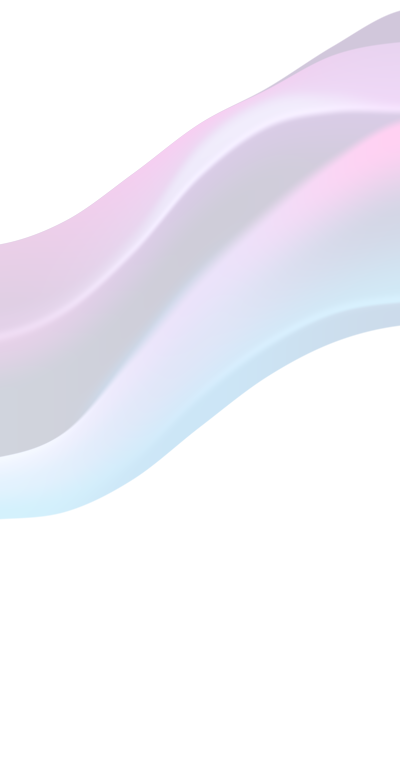
Reproduce this background procedurally as a Shadertoy shader.

```glsl
// Translucent pastel ribbons sweeping up to the right across a white page.
// Smooth curves, given by their depth at seven even stations, bound each layer;
// colour ramps shade the layers along and across, with soft glows on the folds.

// Catmull-Rom curve through seven evenly spaced depths, x in 0..1.
float curve(float depth[7], float x) {
    float s = clamp(x, 0.0, 0.9999) * 6.0;
    int i = int(s);
    float t = fract(s);
    float a = depth[max(i - 1, 0)];
    float b = depth[i];
    float c = depth[min(i + 1, 6)];
    float d = depth[min(i + 2, 6)];
    return b + 0.5 * t * (c - a + t * (2.0 * a - 5.0 * b + 4.0 * c - d
             + t * (3.0 * (b - c) + d - a)));
}

// Blend of three colours at the left, middle and right.
vec3 ramp(vec3 left, vec3 middle, vec3 right, float x) {
    return x < 0.5 ? mix(left, middle, smoothstep(0.0, 0.5, x))
                   : mix(middle, right, smoothstep(0.5, 1.0, x));
}

// Antialiased coverage below a curve.
float below(float dist, float softness) {
    return smoothstep(-softness, softness, dist);
}

// Bell-shaped highlight centred on a curve.
float glow(float dist, float width) {
    float k = dist / width;
    return exp(-k * k);
}

// Rear ribbon: pink sheet, pale fold and the grey hollow beneath it.
vec3 rearRibbon(float x, float y, float top, float fold, float ridge, float front) {
    float across = clamp((y - top) / (fold - top), 0.0, 1.0);
    vec3 upper = ramp(vec3(0.92, 0.81, 0.91), vec3(0.97, 0.81, 0.95), vec3(0.91, 0.83, 0.94), x);
    vec3 lower = ramp(vec3(0.87, 0.81, 0.89), vec3(0.92, 0.85, 0.95), vec3(0.94, 0.85, 0.97), x);
    vec3 color = mix(upper, lower, across);

    vec3 pale = ramp(vec3(0.89, 0.82, 0.91), vec3(0.93, 0.91, 0.98), vec3(0.95, 0.88, 0.98), x);
    color = mix(color, pale, below(y - fold, mix(0.016, 0.010, x)));
    float crest = 0.7 * smoothstep(0.35, 0.6, x) * (1.0 - smoothstep(0.7, 1.0, x));
    color = mix(color, vec3(0.95, 0.94, 0.99), crest * glow(y - fold - 0.012, 0.018));

    float hollowDepth = max(y - ridge, 0.0);
    vec3 tint = ramp(vec3(0.90, 0.82, 0.91), vec3(0.85, 0.80, 0.90), vec3(0.85, 0.80, 0.90), x);
    vec3 grey = ramp(vec3(0.815, 0.83, 0.865), vec3(0.81, 0.805, 0.85), vec3(0.83, 0.80, 0.87), x);
    vec3 hollow = mix(tint, grey, smoothstep(0.0, 0.075, hollowDepth));
    color = mix(color, hollow, below(y - ridge, 0.006));
    color += 0.045 * (1.0 - 0.6 * x) * glow(y - ridge + 0.003, 0.007);

    // Cool rim just outside the front ribbon.
    float rim = smoothstep(0.16, 0.27, x) * (1.0 - smoothstep(0.4, 0.65, x));
    return mix(color, vec3(0.80, 0.86, 0.93), 0.8 * rim * glow(y - front, 0.018));
}

// Front ribbon: pink to the right, lavender in the middle, icy blue below.
vec3 frontRibbon(float x, float y, float top, float seam, float bottom, float pixel) {
    float across = clamp((y - top) / (bottom - top), 0.0, 1.0);
    vec3 crest = ramp(vec3(0.94, 0.96, 1.0), vec3(0.92, 0.89, 0.98), vec3(1.0, 0.82, 0.95), x);
    vec3 body = ramp(vec3(0.89, 0.95, 0.995), vec3(0.88, 0.90, 0.97), vec3(0.83, 0.84, 0.90), x);
    vec3 base = ramp(vec3(0.83, 0.945, 0.99), vec3(0.82, 0.92, 0.98), vec3(0.82, 0.92, 0.97), x);
    vec3 color = mix(crest, body, smoothstep(0.08, 0.48, across));
    color = mix(color, base, smoothstep(0.42, 0.92, across));

    vec3 shade = ramp(base, vec3(0.80, 0.90, 0.965), vec3(0.80, 0.86, 0.92), x);
    float seamWidth = mix(0.016, 2.0 * pixel, smoothstep(0.3, 0.9, x));
    color = mix(color, shade, below(y - seam, seamWidth));
    color += 0.025 * smoothstep(0.2, 0.8, x) * glow(y - seam + 0.004, 0.007);
    return color + 0.02 * (1.0 - smoothstep(0.1, 0.4, x)) * glow(y - top, 0.008);
}

void mainImage(out vec4 fragColor, in vec2 fragCoord) {
    vec2 uv = fragCoord / iResolution.xy;
    float x = uv.x;
    float y = 1.0 - uv.y;
    float pixel = 1.0 / iResolution.y;

    // Layer boundaries as depth below the top of the canvas.
    float outer = curve(float[7](0.3185, 0.287, 0.226, 0.161, 0.115, 0.060, 0.014), x);
    float sheet = curve(float[7](0.3185, 0.287, 0.226, 0.161, 0.117, 0.072, 0.055), x);
    float fold = curve(float[7](0.407, 0.384, 0.308, 0.193, 0.136, 0.127, 0.137), x);
    float ridge = curve(float[7](0.441, 0.405, 0.329, 0.230, 0.166, 0.146, 0.146), x);
    float front = curve(float[7](0.595, 0.561, 0.463, 0.360, 0.278, 0.209, 0.159), x);
    float seam = curve(float[7](0.680, 0.660, 0.600, 0.517, 0.452, 0.409, 0.394), x);
    float bottom = curve(float[7](0.676, 0.666, 0.624, 0.556, 0.491, 0.446, 0.424), x);

    // Stack the layers from back to front.
    vec3 white = vec3(1.0);
    vec3 lilac = vec3(0.82, 0.78, 0.86);
    vec3 color = mix(white, lilac, below(y - outer, pixel));
    vec3 rear = rearRibbon(x, y, sheet, fold, ridge, front);
    color = mix(color, rear, below(y - sheet, pixel));

    float frontSoftness = mix(pixel, 0.016, smoothstep(0.12, 0.45, x));
    frontSoftness = mix(frontSoftness, 0.008, smoothstep(0.6, 1.0, x));
    vec3 ribbon = frontRibbon(x, y, front, seam, bottom, pixel);
    color = mix(color, ribbon, below(y - front, frontSoftness));
    color = mix(color, white, below(y - bottom, pixel));
    fragColor = vec4(clamp(color, 0.0, 1.0), 1.0);
}
```
